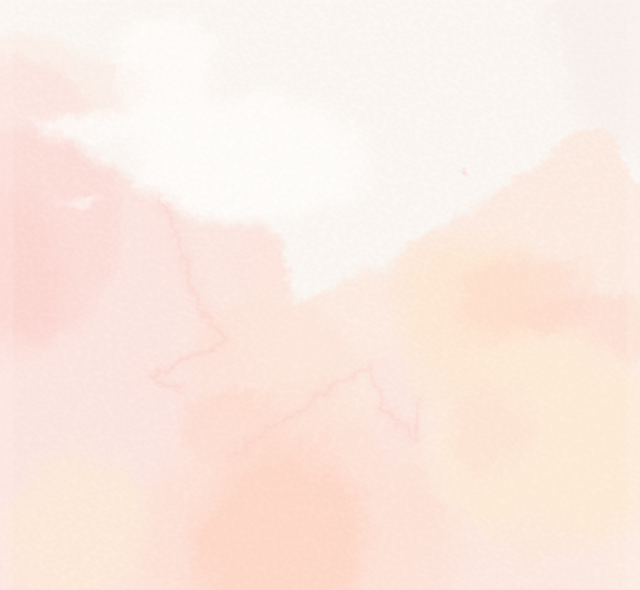
A WebGL 2 fragment shader for this background:

```glsl
#version 300 es
precision highp float;
// Pale watercolour on textured paper: blush and peach washes under a bright ridge line.
// Soft ellipses are bent by layered sines and roughened by cellular noise;
// pigment rims follow line segments, and fine slanted cells give the paper its grain.

uniform vec2 u_resolution;
out vec4 outColor;

const vec3 PAPER = vec3(0.981, 0.964, 0.949);
const vec3 WHITE = vec3(0.996, 0.990, 0.982);
const vec3 BLUSH = vec3(0.988, 0.900, 0.880);
const vec3 ROSE = vec3(0.986, 0.838, 0.818);
const vec3 SHELL = vec3(0.988, 0.922, 0.885);
const vec3 PEACH = vec3(0.992, 0.878, 0.828);
const vec3 CORAL = vec3(0.994, 0.822, 0.752);
const vec3 CREAM = vec3(0.992, 0.920, 0.842);
const vec3 HONEY = vec3(0.995, 0.903, 0.808);
const vec3 RIM = vec3(0.980, 0.800, 0.765);

vec2 hash2(vec2 p) {
    vec3 q = fract(vec3(p.xyx) * vec3(0.1031, 0.103, 0.0973));
    q += dot(q, q.yzx + 33.33);
    return fract((q.xx + q.yz) * q.zy);
}

// Distance to the nearest scattered cell centre
float cellular(vec2 p) {
    vec2 cell = floor(p), f = fract(p);
    float nearest = 2.0;
    for (int j = -1; j <= 1; j++)
        for (int i = -1; i <= 1; i++) {
            vec2 o = vec2(i, j);
            nearest = min(nearest, length(o + hash2(cell + o) - f));
        }
    return nearest;
}

// Layered sines used as a displacement
vec2 sineWarp(vec2 p, float amount) {
    vec2 shift = vec2(0.0);
    mat2 turn = mat2(0.8, 0.6, -0.6, 0.8);
    for (int i = 0; i < 5; i++) {
        p = turn * p * 1.85 + 1.7;
        shift += amount * sin(p.yx + 1.3 * sin(p));
        amount *= 0.65;
    }
    return shift;
}

// Blends an elliptical patch of pigment into the colour below
vec3 wash(vec3 base, vec2 p, vec2 centre, vec2 radius, float soft, vec3 tint, float amount) {
    float d = length((p - centre) / radius);
    return mix(base, tint, amount * (1.0 - smoothstep(1.0 - soft, 1.0 + soft, d)));
}

float segment(vec2 p, vec2 a, vec2 b) {
    vec2 ab = b - a;
    return length(p - a - ab * clamp(dot(p - a, ab) / dot(ab, ab), 0.0, 1.0));
}

// Height of the upper border of the coloured washes
float ridge(float x) {
    float left = 0.785 - 0.165 * smoothstep(0.02, 0.37, x) - 0.17 * smoothstep(0.42, 0.485, x);
    float right = 0.49 + 0.055 * smoothstep(0.46, 0.59, x) + 0.08 * smoothstep(0.58, 0.70, x)
                + 0.155 * smoothstep(0.68, 0.94, x) - 0.09 * smoothstep(0.94, 1.0, x);
    return max(left, right);
}

vec3 skyPaper(vec2 p) {
    vec3 c = wash(PAPER, p, vec2(0.98, 0.95), vec2(0.11, 0.20), 0.25, vec3(0.969, 0.938, 0.925), 0.75);
    c = wash(c, p, vec2(0.26, 0.87), vec2(0.07, 0.10), 0.25, WHITE, 0.7);
    c = wash(c, p, vec2(0.39, 0.73), vec2(0.17, 0.10), 0.25, WHITE, 0.8);
    c = wash(c, p, vec2(0.02, 0.84), vec2(0.20, 0.09), 0.15, SHELL, 0.55);
    c = wash(c, p, vec2(0.01, 0.83), vec2(0.14, 0.06), 0.25, BLUSH, 0.9);
    return wash(c, p, vec2(0.15, 0.78), vec2(0.10, 0.022), 0.5, WHITE, 0.6);
}

vec3 pigments(vec2 p) {
    vec3 c = mix(BLUSH, SHELL, smoothstep(0.25, 0.5, p.x));
    // Rose side
    c = wash(c, p, vec2(0.04, 0.61), vec2(0.15, 0.19), 0.15, ROSE, 0.45);
    c = wash(c, p, vec2(0.01, 0.53), vec2(0.08, 0.13), 0.45, ROSE, 0.75);
    c = wash(c, p, vec2(0.12, 0.66), vec2(0.025, 0.010), 0.7, WHITE, 0.45);
    c = wash(c, p, vec2(0.41, 0.56), vec2(0.06, 0.07), 0.4, ROSE, 0.18);
    c = wash(c, p, vec2(0.12, 0.10), vec2(0.11, 0.12), 0.35, CREAM, 0.75);
    // Peach and coral centre
    c = wash(c, p, vec2(0.43, 0.38), vec2(0.12, 0.11), 0.2, PEACH, 0.45);
    c = wash(c, p, vec2(0.36, 0.28), vec2(0.08, 0.06), 0.25, CORAL, 0.4);
    c = wash(c, p, vec2(0.47, 0.08), vec2(0.26, 0.23), 0.2, PEACH, 0.75);
    c = wash(c, p, vec2(0.43, 0.07), vec2(0.13, 0.17), 0.25, CORAL, 0.6);
    c = wash(c, p, vec2(0.62, 0.30), vec2(0.05, 0.09), 0.4, BLUSH, 0.6);
    // Honey side
    c = wash(c, p, vec2(0.74, 0.46), vec2(0.11, 0.13), 0.35, HONEY, 0.65);
    c = wash(c, p, vec2(0.82, 0.49), vec2(0.09, 0.07), 0.3, CORAL, 0.33);
    c = wash(c, p, vec2(0.96, 0.44), vec2(0.13, 0.045), 0.3, CORAL, 0.33);
    c = wash(c, p, vec2(0.87, 0.24), vec2(0.17, 0.18), 0.2, CREAM, 0.9);
    c = wash(c, p, vec2(0.77, 0.28), vec2(0.05, 0.08), 0.4, PEACH, 0.5);
    return wash(c, p, vec2(0.78, 0.02), vec2(0.14, 0.09), 0.5, BLUSH, 0.5);
}

// Distance to the dried pigment lines
float tideLines(vec2 p) {
    float d = segment(p, vec2(0.254, 0.661), vec2(0.303, 0.513));
    d = min(d, segment(p, vec2(0.303, 0.513), vec2(0.348, 0.416)));
    d = min(d, segment(p, vec2(0.348, 0.416), vec2(0.232, 0.362)));
    d = min(d, segment(p, vec2(0.232, 0.362), vec2(0.285, 0.338)));
    d = min(d, segment(p, vec2(0.365, 0.230), vec2(0.475, 0.312)));
    d = min(d, segment(p, vec2(0.475, 0.312), vec2(0.582, 0.380)));
    d = min(d, segment(p, vec2(0.582, 0.380), vec2(0.598, 0.310)));
    d = min(d, segment(p, vec2(0.598, 0.310), vec2(0.645, 0.257)));
    return min(d, segment(p, vec2(0.645, 0.257), vec2(0.660, 0.325)));
}

void main() {
    vec2 uv = gl_FragCoord.xy / u_resolution;
    vec2 p = uv * vec2(u_resolution.x / u_resolution.y, 1.0);
    vec2 frayed = uv + sineWarp(p * 34.0, 0.0042);
    float rough = cellular(p * 30.0 + 90.0 * (frayed - uv)) - 0.45;
    vec2 bent = frayed + sineWarp(p * 5.0, 0.010) + 0.016 * rough;

    // The border is crisp on the right and bleeds on the left
    float depth = ridge(frayed.x) - frayed.y + 0.012 * rough;
    float bleed = mix(0.022, 0.011, smoothstep(0.42, 0.5, uv.x));
    vec3 color = mix(skyPaper(bent), pigments(bent), smoothstep(-bleed, bleed, depth));

    float tide = tideLines(frayed);
    color = mix(color, RIM, 0.36 * exp(-tide / 0.0035) + 0.12 * exp(-tide / 0.02));
    color = wash(color, frayed, vec2(0.722, 0.71), vec2(0.004, 0.007), 0.5, RIM, 0.4);

    // Slanted paper grain and the pale sheet margins
    float grain = cellular(mat2(0.9, 0.5, -0.4, 0.9) * p * vec2(100.0, 150.0)) - 0.5;
    color += vec3(0.012, 0.020, 0.022) * grain;
    float margin = max(smoothstep(0.020, 0.025, abs(uv.x - 0.5) - 0.457), smoothstep(0.995, 0.998, uv.y));
    outColor = vec4(mix(color, WHITE, 0.1 * margin), 1.0);
}
```
